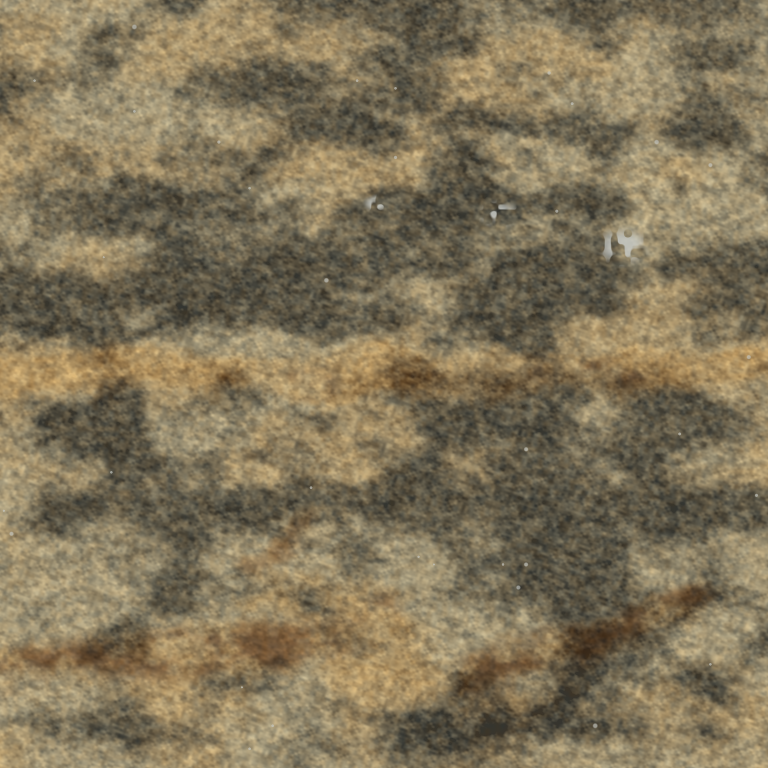
Give the GLSL for this texture, as a Shadertoy shader.

```glsl
const vec3 STONE_DARK = vec3(0.275, 0.260, 0.215);
const vec3 STONE_PALE = vec3(0.770, 0.705, 0.550);
const vec3 OCHRE_DARK = vec3(0.340, 0.245, 0.140);
const vec3 OCHRE_PALE = vec3(0.820, 0.685, 0.455);
const vec3 IRON_BROWN = vec3(0.270, 0.195, 0.125);
const vec3 MICA_WHITE = vec3(0.780, 0.790, 0.770);

float hash(vec2 cell) {
    vec3 q = fract(cell.xyx * 0.1031);
    q += dot(q, q.yzx + 33.33);
    return fract((q.x + q.y) * q.z);
}

float valueNoise(vec2 p) {
    vec2 cell = floor(p);
    vec2 f = fract(p);
    f = f * f * (3.0 - 2.0 * f);
    float low = mix(hash(cell), hash(cell + vec2(1, 0)), f.x);
    float high = mix(hash(cell + vec2(0, 1)), hash(cell + vec2(1, 1)), f.x);
    return mix(low, high, f.y);
}

float fbm(vec2 p) {
    float sum = 0.0;
    float amplitude = 0.5;
    for (int i = 0; i < 4; i++) {
        sum += amplitude * valueNoise(p);
        p = mat2(1.6, 1.2, -1.2, 1.6) * p + 17.3;
        amplitude *= 0.5;
    }
    return sum / 0.9375;
}

float band(float y, float low, float high, float soft) {
    return smoothstep(low - soft, low + soft, y)
         * (1.0 - smoothstep(high - soft, high + soft, y));
}

float segmentDistance(vec2 p, vec2 a, vec2 b) {
    vec2 along = b - a;
    float t = clamp(dot(p - a, along) / dot(along, along), 0.0, 1.0);
    return length(p - a - along * t);
}

float streak(vec2 p, vec2 a, vec2 b, float width) {
    return 1.0 - smoothstep(0.0, width, segmentDistance(p, a, b));
}

// Fine mineral grain, centred on zero
float grain(vec2 p) {
    vec2 q = mat2(0.94, 0.34, -0.34, 0.94) * p;
    float coarse = valueNoise(q * vec2(75, 95) + 5.0) - 0.5;
    float medium = valueNoise(q * vec2(135, 175) + 41.0) - 0.5;
    float fine = valueNoise(q * vec2(250, 310) + 83.0) - 0.5;
    return 0.26 * coarse + 0.30 * medium + 0.24 * fine;
}

// Three broken mica clusters growing to the right
float micaClusters(vec2 p) {
    float mask = 0.0;
    for (int i = 0; i < 3; i++) {
        float k = float(i);
        vec2 centre = vec2(0.49 + 0.16 * k, 0.735 - 0.014 * k * k);
        float radius = 0.016 + 0.010 * k;
        float falloff = 1.0 - smoothstep(0.3, 1.0, length((p - centre) * vec2(0.8, 1.2)) / radius);
        mask = max(mask, falloff);
    }
    return mask * smoothstep(0.48, 0.72, valueNoise(p * 115.0 + 9.0));
}

// Sparse single glints, one possible per cell
float glints(vec2 p, float density) {
    vec2 q = p * 100.0;
    vec2 cell = floor(q);
    float present = step(1.0 - density, hash(cell + 211.0));
    float size = mix(0.18, 0.42, hash(cell + 57.0));
    return present * (1.0 - smoothstep(size * 0.4, size, length(fract(q) - 0.5)));
}

void mainImage(out vec4 fragColor, in vec2 fragCoord) {
    vec2 p = fragCoord / iResolution.xy;
    vec2 warp = vec2(fbm(p * vec2(12, 16) + 3.0), fbm(p * vec2(12, 16) + 61.0)) - 0.5;
    vec2 q = p + 0.065 * warp;

    // Horizontal layers
    float upperDark = band(q.y, 0.565, 0.685, 0.025);
    float lowerDark = band(q.y, 0.325, 0.470, 0.020);
    float greyTop = band(q.y, 0.715, 0.760, 0.015) * smoothstep(0.25, 0.65, p.x);
    float ochreVein = band(q.y, 0.483, 0.545, 0.014);

    // Light and dark mineral blotches
    float bias = 0.10 - 0.29 * upperDark - 0.23 * greyTop + 0.17 * ochreVein;
    bias -= lowerDark * mix(0.17, 0.31, smoothstep(0.2, 0.8, p.x));
    float blotch = fbm(p * vec2(13, 18) + 29.0) - 0.5;
    float broad = fbm(p * vec2(4, 7) + 71.0) - 0.5;
    float paleAmount = smoothstep(-0.32, 0.32, bias + 1.7 * blotch + 0.5 * broad);

    // Iron-stained seams and the shaded hollow below
    float seam = streak(q, vec2(-0.05, 0.125), vec2(0.50, 0.175), 0.042);
    seam = max(seam, streak(q, vec2(0.60, 0.115), vec2(0.78, 0.155), 0.035));
    seam = max(seam, streak(q, vec2(0.78, 0.155), vec2(0.90, 0.225), 0.035));
    seam = max(seam, 0.7 * streak(q, vec2(0.33, 0.27), vec2(0.41, 0.315), 0.03));
    float veinStain = streak(q, vec2(0.72, 0.510), vec2(0.86, 0.515), 0.030);
    veinStain = max(veinStain, 0.8 * streak(q, vec2(0.34, 0.510), vec2(0.40, 0.510), 0.03));
    float hollow = streak(q, vec2(0.60, 0.02), vec2(0.71, 0.10), 0.11);
    float ridge = streak(q, vec2(0.72, 0.01), vec2(0.82, 0.15), 0.025);
    float patchy = smoothstep(0.32, 0.62, fbm(p * vec2(22, 26) + 13.0));

    float tone = 0.15 + 0.58 * paleAmount + 1.15 * grain(p);
    tone += 0.14 * ridge - 0.24 * hollow;
    tone = clamp(tone, -0.12, 1.08);

    // Warm tint gathers in the vein and the lower layer
    float warmth = smoothstep(0.38, 0.68, fbm(p * vec2(8, 14) + 101.0));
    float lowerLayer = band(q.y, 0.08, 0.30, 0.04);
    float ochreAmount = paleAmount * warmth * (0.45 + 0.30 * lowerLayer);
    ochreAmount = max(ochreAmount, ochreVein * mix(0.55, 0.95, warmth));
    ochreAmount = max(ochreAmount, 0.65 * seam);

    vec3 stone = mix(STONE_DARK, STONE_PALE, tone);
    vec3 ochre = mix(OCHRE_DARK, OCHRE_PALE, tone);
    vec3 color = mix(stone, ochre, clamp(ochreAmount, 0.0, 1.0));
    vec3 iron = IRON_BROWN * (0.85 + 0.9 * tone);
    color = mix(color, iron, 0.85 * max(seam, veinStain) * patchy);

    // Slight hue variation between grains
    float hue = valueNoise(p * 145.0 + 133.0) - 0.5;
    color += hue * vec3(0.035, 0.0, -0.035);

    float mica = max(0.85 * micaClusters(p), 0.65 * glints(p, 0.004));
    color = mix(color, MICA_WHITE, mica);
    fragColor = vec4(clamp(color, 0.0, 1.0), 1.0);
}
```
